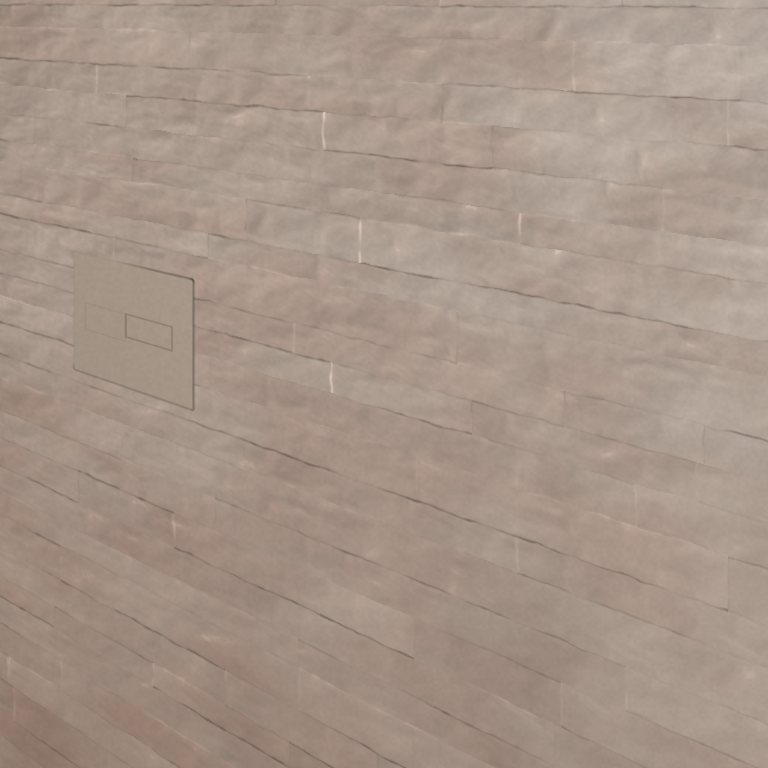
Give the GLSL for this texture, as a Shadertoy shader.

```glsl
// Painted split-stone wall in receding courses, with a flush square switch plate.
const vec3 DARK = vec3(0.572, 0.496, 0.446);
const vec3 LIGHT = vec3(0.704, 0.654, 0.612);
const vec3 BLUSH = vec3(1.012, 0.980, 0.968);  // warm tint of worn patches
const vec3 PLATE = vec3(0.640, 0.582, 0.525);
const vec2 VANISH = vec2(-1.3, 1.0);     // point where the courses converge
const float COURSE = 0.0272;             // course height, as a slope
const float STONE = 0.140;               // stone length, in log distance
const float LINE = 0.0012;               // half width of a joint
const float RELIEF = 0.40;               // strength of the rough faces
const vec2 PLATE_POS = vec2(0.174, 0.2895);   // x and slope of its centre
const vec2 PLATE_HALF = vec2(0.078, 0.0810);

float hash(vec2 p) {
    vec3 q = fract(p.xyx * vec3(0.1031, 0.1030, 0.0973));
    q += dot(q, q.yzx + 33.33);
    return fract((q.x + q.y) * q.z);
}

float noise(vec2 p) {
    vec2 i = floor(p), f = fract(p);
    f = f * f * (3.0 - 2.0 * f);
    return mix(mix(hash(i), hash(i + vec2(1, 0)), f.x),
               mix(hash(i + vec2(0, 1)), hash(i + vec2(1, 1)), f.x), f.y);
}

float fbm(vec2 p) {
    float sum = 0.0, amp = 0.5;
    for (int i = 0; i < 5; i++) {
        sum += amp * noise(p);
        p = mat2(1.6, 1.2, -1.2, 1.6) * p + 7.3;
        amp *= 0.5;
    }
    return sum;
}

// Chipped surface: soft swells with folded ridges
float crag(vec2 p) {
    p += 0.5 * noise(p * 1.3 + 4.0);
    return 0.75 * fbm(p) + 0.24 * abs(2.0 * noise(p * 0.9 + 31.0) - 1.0);
}

// Nearest jittered division of a line: its index and the signed distance to it
vec2 nearestEdge(float t, float seed, float jitter) {
    float k = floor(t + 0.5);
    return vec2(k, t - k - jitter * (hash(vec2(k, seed)) - 0.5));
}

vec2 jointEdge(float along, float row) {
    return nearestEdge(along / STONE + 9.0 * hash(vec2(row, 5.0)), row + 40.0, 0.7);
}

// How far a stone stands out of the wall
float standOut(float row, float index) {
    return 0.7 * hash(vec2(row, index + 70.0)) + 0.3 * hash(vec2(row, 3.0));
}

float stoneAt(float along, float row) {
    vec2 e = jointEdge(along, row);
    return standOut(row, e.x - step(e.y, 0.0));
}

float stroke(float d, float width) {
    float px = 1.0 / iResolution.y;
    return 1.0 - smoothstep(max(width - px, 0.0), width + px, abs(d));
}

float boxDistance(vec2 p, vec2 halfSize) {
    vec2 d = abs(p) - halfSize;
    return length(max(d, 0.0)) + min(max(d.x, d.y), 0.0);
}

vec3 wall(vec2 uv, vec3 paint, float slope, float depth) {
    float along = log(depth);
    float wobble = 0.11 * (fbm(vec2(along * 75.0, slope * 60.0)) - 0.5);
    vec2 bed = nearestEdge(slope / COURSE + wobble, 11.0, 0.4);
    float row = bed.x - step(bed.y, 0.0);
    float bedDist = bed.y * COURSE * depth;
    // Rough faces lit from the upper left, with worn patches
    vec2 p = vec2(along * 42.0, -slope * 55.0) + 13.0 * hash(vec2(row, 8.0));
    float lit = crag(p) - crag(p + vec2(-0.14, 0.20));
    float shade = 1.0 + RELIEF * mix(0.5, 1.0, smoothstep(0.1, 0.8, uv.y)) * lit;
    shade += 0.9 * max(lit - 0.18, 0.0) + 0.055 * (stoneAt(along, row) - 0.5);
    float patches = fbm(p * 0.3) - 0.47;
    shade += 0.13 * patches + 0.10 * (fbm(uv * 6.0) - 0.47);
    paint *= mix(vec3(1.0), BLUSH, clamp(0.5 - 3.0 * patches, 0.0, 1.0));
    // Bed joints: broken shadow under proud stones, sparse glints on proud lower ones
    float overhang = stoneAt(along, bed.x - 1.0) - stoneAt(along, bed.x);
    float breaks = noise(vec2(along * 50.0, bed.x * 5.0));
    float ragged = noise(vec2(along * 190.0, bed.x * 9.0));
    float wear = smoothstep(-0.1, 0.7, breaks) * (0.4 + 0.7 * ragged);
    float shadow = smoothstep(-0.25, 0.40, overhang);
    float glint = smoothstep(0.0, 0.5, -overhang) * smoothstep(0.3, 0.8, breaks);
    shade -= 0.21 * shadow * wear * stroke(bedDist, LINE * (0.7 + 0.6 * ragged));
    shade -= 0.045 * shadow * wear * exp(-abs(bedDist) / 0.003);
    shade += 0.05 * exp(-abs(bedDist - 0.004) / 0.0025) * breaks * ragged;
    shade += 0.10 * glint * ragged * stroke(bedDist, LINE * 1.5);
    // Head joints: the left end of a proud stone catches the light
    vec2 head = jointEdge(along + 0.003 * (fbm(p * 2.0) - 0.5), row);
    float headDist = head.y * STONE * depth;
    float rise = standOut(row, head.x) - standOut(row, head.x - 1.0);
    float end = smoothstep(0.1, 0.9, noise(p * 2.5)) * mix(0.3, 1.0, smoothstep(0.1, 0.5, uv.y));
    float bright = 0.20 * stroke(headDist, LINE * 1.4) + 0.06 * exp(-abs(headDist) / 0.004);
    shade += end * bright * smoothstep(0.05, 0.5, rise);
    shade -= end * 0.08 * stroke(headDist, LINE) * smoothstep(0.0, 0.4, -rise);
    return paint * shade;
}

void mainImage(out vec4 fragColor, in vec2 fragCoord) {
    vec2 uv = fragCoord / iResolution.xy;
    float depth = uv.x - VANISH.x, slope = (VANISH.y - uv.y) / depth;
    // Broad light, falling off to the lower left
    float glow = 0.02 + 0.48 * uv.x + 0.50 * smoothstep(-0.1, 0.75, uv.y);
    vec3 color = wall(uv, mix(DARK, LIGHT, glow), slope, depth);
    // Switch plate with a shaded rim
    vec2 q = vec2(uv.x - PLATE_POS.x, (PLATE_POS.y - slope) * (PLATE_POS.x - VANISH.x));
    float d = boxDistance(q, PLATE_HALF - 0.003) - 0.003, px = 1.0 / iResolution.y;
    color = mix(color, PLATE * (1.0 + 0.15 * q.x + 0.1 * q.y), 1.0 - smoothstep(-px, px, d));
    float rim = max(smoothstep(0.070, 0.078, q.x), 0.6 * smoothstep(-0.07, -0.08, q.y));
    rim += smoothstep(0.075, 0.081, q.y) * smoothstep(-0.04, 0.04, q.x);
    color *= 1.0 - (0.02 + 0.23 * rim) * stroke(d, LINE * 1.2);
    // Two push buttons
    float large = boxDistance(q - vec2(0.020, 0.000), vec2(0.030, 0.015));
    float small = boxDistance(q - vec2(-0.037, -0.003), vec2(0.026, 0.018));
    color *= 1.0 - 0.15 * stroke(large, LINE * 0.8) - 0.05 * stroke(small, LINE * 0.8);
    // Fine paint grain
    fragColor = vec4(color * (1.0 + 0.03 * (noise(uv * 260.0) - 0.5)), 1.0);
}
```
